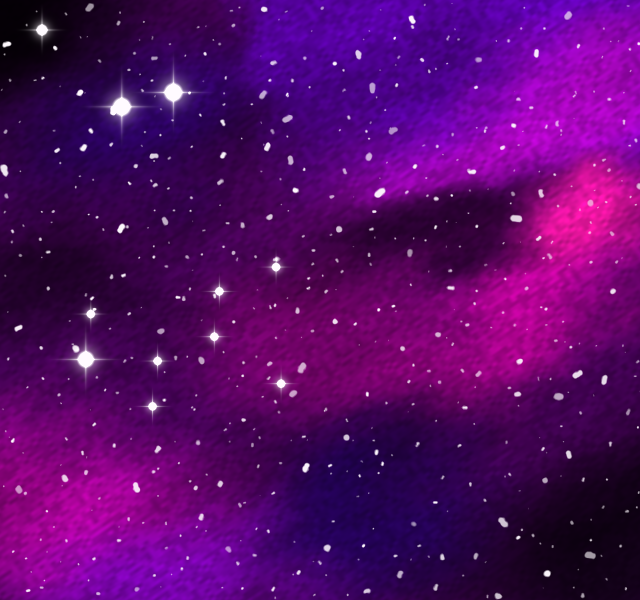
Give the GLSL for this texture, as a Shadertoy shader.

```glsl
// A violet and magenta nebula with black corners, white flecks and flared stars.
// Soft tinted clouds are layered over purple, their edges bent by fractal noise;
// jittered grids scatter the flecks and short loops set the cross-shaped flares.

#define WISP_TILT 0.42
#define WISP_STRETCH vec2(3.0, 7.5)
#define WARP_AMOUNT 0.20
#define WISP_CONTRAST 0.75
#define GRAIN_SCALE 170.0
#define GRAIN_CONTRAST 0.30
#define FLECK_GRID 17.0
#define DUST_GRID 36.0
#define FLECK_SOFTNESS 0.0018
#define FLARE_COUNT 8
#define BIG_FLARE 0.0165
#define SMALL_FLARE 0.0078

float hash(vec2 p) {
    vec3 q = fract(vec3(p.xyx) * 0.1031);
    q += dot(q, q.yzx + 33.33);
    return fract((q.x + q.y) * q.z);
}

vec2 hash2(vec2 p) {
    return vec2(hash(p), hash(p + 71.7));
}

mat2 turn(float angle) {
    float c = cos(angle), s = sin(angle);
    return mat2(c, -s, s, c);
}

float noise(vec2 p) {
    vec2 cell = floor(p), f = fract(p);
    f = f * f * (3.0 - 2.0 * f);
    float low = mix(hash(cell), hash(cell + vec2(1, 0)), f.x);
    float high = mix(hash(cell + vec2(0, 1)), hash(cell + vec2(1, 1)), f.x);
    return mix(low, high, f.y);
}

float fbm(vec2 p) {
    float sum = 0.0, amplitude = 0.5;
    for (int i = 0; i < 6; i++) {
        sum += amplitude * noise(p);
        p = turn(0.5) * p * 2.03 + 17.3;
        amplitude *= 0.5;
    }
    return sum;
}

// Blend a tilted soft ellipse of one tint into the sky
void cloud(inout vec3 sky, vec2 p, vec2 centre, vec2 radius, float tilt, vec3 tint) {
    float d = length(turn(tilt) * (p - centre) / radius);
    sky = mix(sky, tint, 0.92 * (1.0 - smoothstep(0.15, 1.6, d)));
}

vec3 nebula(vec2 p) {
    vec2 wispSpace = turn(WISP_TILT) * p * WISP_STRETCH;
    float wisp = fbm(wispSpace + 4.0);
    vec2 bend = vec2(fbm(p * 5.0 + 9.0), fbm(wispSpace + 31.0)) - 0.49;
    vec2 q = p + WARP_AMOUNT * bend;

    // Purple ground, blue haze and the ragged violet bank
    vec3 sky = vec3(0.23, 0.005, 0.29);
    cloud(sky, q, vec2(0.24, 0.81), vec2(0.24, 0.15), 0.3, vec3(0.16, 0.005, 0.38));
    float edge = q.x - mix(0.47, 0.35, smoothstep(0.68, 1.0, p.y));
    edge += 0.06 * (fbm(p * 22.0) - 0.5);
    float bank = smoothstep(-0.012, 0.07, edge) * smoothstep(0.64, 0.84, q.y);
    sky = mix(sky, vec3(0.34, 0.005, 0.65), bank * 0.9);

    // Magenta bands and the pink core
    cloud(sky, q, vec2(0.90, 0.80), vec2(0.38, 0.10), 0.40, vec3(0.64, 0.02, 0.70));
    cloud(sky, q, vec2(0.57, 0.45), vec2(0.22, 0.13), 0.15, vec3(0.48, 0.01, 0.43));
    cloud(sky, q, vec2(0.88, 0.51), vec2(0.27, 0.10), 0.62, vec3(0.72, 0.01, 0.58));
    cloud(sky, q, vec2(0.06, 0.16), vec2(0.30, 0.14), -0.15, vec3(0.66, 0.01, 0.58));
    cloud(sky, q, vec2(0.30, 0.05), vec2(0.24, 0.10), 0.2, vec3(0.42, 0.01, 0.62));
    cloud(sky, q, vec2(0.99, 0.65), vec2(0.10, 0.08), 0.2, vec3(0.87, 0.08, 0.58));

    // Dark lanes and corners
    cloud(sky, q, vec2(0.74, 0.61), vec2(0.16, 0.06), -0.1, vec3(0.16, 0.005, 0.19));
    cloud(sky, q, vec2(0.07, 0.51), vec2(0.23, 0.08), -0.1, vec3(0.11, 0.005, 0.14));
    cloud(sky, q, vec2(0.62, 0.15), vec2(0.17, 0.12), 0.2, vec3(0.12, 0.005, 0.32));
    cloud(sky, q, vec2(1.02, 0.10), vec2(0.30, 0.19), 0.4, vec3(0.045, 0.005, 0.06));
    cloud(sky, q, vec2(0.0, 1.0), vec2(0.28, 0.16), 0.45, vec3(0.0));

    float grain = noise(turn(0.6) * p * GRAIN_SCALE * vec2(0.6, 1.0));
    sky *= 1.0 + WISP_CONTRAST * (wisp - 0.47);
    return sky * (1.0 + GRAIN_CONTRAST * (grain - 0.5));
}

// Small uneven grains, each a short stroke in a jittered cell
float flecks(vec2 p, float grid, float density, float minSize, float maxSize) {
    float light = 0.0;
    vec2 home = floor(p * grid);
    float wobble = 0.0022 * (noise(p * 190.0) - 0.5);
    for (int k = 0; k < 9; k++) {
        vec2 cell = home + vec2(k % 3 - 1, k / 3 - 1);
        float pick = hash(cell + grid);
        vec2 d = p - (cell + 0.1 + 0.8 * hash2(cell + 5.3)) / grid;
        float size = mix(minSize, maxSize, pow(hash(cell + 23.1), 2.5));
        d = turn(1.1 + 2.4 * (hash(cell + 41.9) - 0.5)) * d;
        d.x -= clamp(d.x, -size, size) * hash(cell + 63.7);
        float shape = 1.0 - smoothstep(-FLECK_SOFTNESS, FLECK_SOFTNESS, length(d) + wobble - size);
        light = max(light, shape * step(pick, density) * (0.55 + 0.45 * hash(cell + 87.1)));
    }
    return light;
}

// Bright disc with a halo and four tapering rays
float flare(vec2 p, vec2 centre, float size) {
    vec2 d = abs(p - centre) / size;
    vec2 taper = max(1.0 - d / 4.6, 0.0);
    vec2 rays = taper * taper * exp(-d.yx * 9.0);
    float r = length(d);
    return 1.0 - smoothstep(0.55, 1.1, r) + 0.55 * exp(-r * r * 0.55) + rays.x + rays.y;
}

void mainImage(out vec4 fragColor, in vec2 fragCoord) {
    vec2 p = fragCoord / iResolution.y;
    vec3 color = nebula(p);

    float light = flecks(p, FLECK_GRID, 0.78, 0.0016, 0.0056);
    light = max(light, flecks(p, DUST_GRID, 0.28, 0.0006, 0.0021));

    // Large twins, a corner star and a loose cluster
    for (float side = -1.0; side < 2.0; side += 2.0)
        light += flare(p, vec2(0.246, 0.834) + side * vec2(0.043, 0.012), BIG_FLARE);
    light += flare(p, vec2(0.07, 0.95), SMALL_FLARE * 1.3);
    for (int i = 0; i < FLARE_COUNT; i++) {
        vec2 spread = fract(vec2(0.15, 0.3) + float(i) * vec2(0.755, 0.57));
        light += flare(p, vec2(0.08, 0.32) + spread * vec2(0.42, 0.27), i == 0 ? BIG_FLARE * 0.9 : SMALL_FLARE);
    }

    color = mix(color, vec3(1.0, 0.98, 1.0), clamp(light, 0.0, 1.0));
    fragColor = vec4(clamp(color, 0.0, 1.0), 1.0);
}
```
